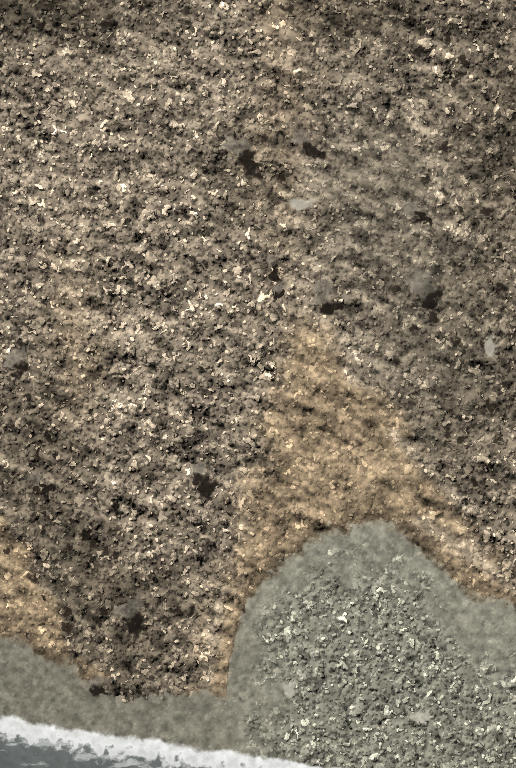
Write a Shadertoy shader that draws this texture.

```glsl
// Aerial view of an eroded rubble slope with a sandy fan above a grey beach and surf.

float hash(vec2 p) { return fract(sin(dot(p, vec2(127.1, 311.7))) * 43758.5453); }

float noise(vec2 p) {
  vec2 i = floor(p), f = fract(p);
  f = f * f * (3.0 - 2.0 * f);
  return mix(mix(hash(i), hash(i + vec2(1, 0)), f.x),
             mix(hash(i + vec2(0, 1)), hash(i + 1.0), f.x), f.y);
}

float fbm(vec2 p) {
  float sum = 0.0, amp = .5;
  for (int i = 0; i < 5; i++) {
    sum += amp * noise(p);
    p = mat2(1.6, 1.2, -1.2, 1.6) * p + 7.3;
    amp *= .5;
  }
  return sum;
}

// Soft ellipse
float blob(vec2 p, float x, float y, float rx, float ry) {
  vec2 q = (p - vec2(x, y)) / vec2(rx, ry);
  return exp(-dot(q, q));
}

// Soft line from a to b
float streak(vec2 p, float ax, float ay, float bx, float by, float width) {
  vec2 a = vec2(ax, ay), d = vec2(bx, by) - a;
  float t = clamp(dot(p - a, d) / dot(d, d), 0.0, 1.0);
  return 1.0 - smoothstep(0.0, width, length(p - a - d * t));
}

// Angular stones lit from the upper left (x) and dark hollows (y)
vec2 rubble(vec2 p, float density) {
  vec2 cell = floor(p), f = fract(p);
  float shade = -.1, dark = 0.0;
  for (int i = 0; i < 9; i++) {
    vec2 g = vec2(i % 3 - 1, i / 3 - 1), id = cell + g;
    float r = .18 + .36 * hash(id + 9.1), a = 6.28 * hash(id + 1.9), tone = hash(id + 3.7);
    vec2 v = f - g - .05 - .9 * vec2(hash(id), hash(id + 5.3));
    vec2 w = abs(mat2(cos(a), sin(a), -sin(a), cos(a)) * v * vec2(1.0, 1.4));
    float shadow = 1.0 - smoothstep(r * .5, r * 1.1, length(v - r * vec2(.45, .6)));
    float stone = 1.0 - smoothstep(r * .75, r, max(w.x + .5 * w.y, w.y * 1.2));
    float lit = (tone - .5) * .8 - dot(v, vec2(.5, .8)) / r * .3 + .5 * smoothstep(.8, 1.0, tone);
    shade = mix(mix(shade, -.7, shadow * .75), lit, stone);
    float present = smoothstep(0.0, .1, density - hash(id + 6.1));
    dark = max(dark, present * (1.0 - smoothstep(r * .4, r, w.x + w.y * .6)));
  }
  return vec2(shade, dark);
}

void mainImage(out vec4 fragColor, in vec2 fragCoord) {
  // Canvas is 7.68 units tall, y pointing down the slope
  vec2 p = vec2(fragCoord.x, iResolution.y - fragCoord.y) * 7.68 / iResolution.y;
  float rough = fbm(p * 4.0 + 3.0) - .5, fine = fbm(p * 17.0) - .5;
  vec2 q = p + .5 * vec2(rough, fbm(p * 4.0 + 31.0) - .5);

  // Dark gullies and the smoother slab
  float gully = blob(q, .4, 0.0, 1.0, .42) + blob(q, 3.6, .05, .8, .4)
    + .75 * blob(q, 5.1, 1.3, .65, 1.2) + .7 * blob(q, 4.6, 3.6, .65, 1.4)
    + .6 * blob(q, .3, 4.3, .5, 1.0) + .8 * blob(q, 1.25, 6.2, .75, .75)
    + .5 * blob(q, 2.45, 1.6, .5, .4) + .5 * blob(q, .6, 5.4, .5, .6);
  gully = min(gully, 1.0);
  float slab = min(1.0, blob(q, 3.75, 1.8, .75, .9) + .7 * blob(q, 4.2, 3.2, .7, 1.4));
  vec3 col = mix(vec3(.555, .505, .435), vec3(.33, .3, .25), gully * .85);
  col = mix(col, vec3(.47, .44, .38), slab * .6);

  // Sandy fan, left bank and faint upper chutes
  float drop = q.y - 2.9;
  float fan = smoothstep(-.2, .3, q.x - 2.95 + .26 * drop)
    * smoothstep(-.1, .25, 3.1 + .7 * drop - q.x) * smoothstep(-.2, .6, drop);
  float bank = smoothstep(-.1, .2, q.y - 5.1 - 1.65 * q.x) * (1.0 - smoothstep(.9, 1.2, q.x));
  float chutes = .35 * blob(q, 2.8, 1.0, .3, 1.8) + .5 * blob(q, .75, 3.4, .25, .8);
  float sand = max(max(fan, bank), chutes);
  col = mix(col, vec3(.62, .54, .43), sand * .85);

  // Pale runnels
  vec2 s = p + .12 * rough;
  float runnel = streak(s, 4.0, .95, 4.6, 2.3, .16) + streak(s, 3.9, 4.3, 4.75, 5.15, .1)
    + streak(s, 1.05, 4.7, 1.45, 5.7, .1) + streak(s, 4.2, 5.2, 5.2, 5.9, .15)
    + streak(s, 2.2, 5.9, 2.05, 6.9, .13);
  col = mix(col, vec3(.7, .64, .55), min(runnel, 1.0) * .7);

  // Beach: a rounded lobe on the right, a low shelf on the left
  float k = (p.x - 3.7) / 1.43;
  float lobe = k < 0.0 ? 6.95 - 1.73 * sqrt(max(0.0, 1.0 - k * k))
                       : 5.22 + .8 * smoothstep(3.8, 5.0, p.x);
  float shore = p.y - min(lobe, 6.28 + .72 * smoothstep(-.2, 1.5, p.x)) + .35 * rough + .2 * fine;
  float beach = smoothstep(-.05, .08, shore);
  col *= 1.0 - .25 * exp(-pow(abs(shore + .03) / .07, 2.0));
  col = mix(col, mix(vec3(.5, .485, .43), vec3(.56, .55, .49), smoothstep(1.6, 3.0, p.x)), beach);

  // Rubble at three sizes, layered relief and hollows
  float cobbles = smoothstep(2.4, 3.0, p.x + rough) * smoothstep(.2, .9, shore + rough);
  float cover = mix(1.0 - .4 * slab - .45 * sand, .15 + .75 * cobbles, beach);
  float density = (1.0 - beach) * (.05 + .45 * gully) * (1.0 - .4 * sand);
  vec2 w = p + .14 * vec2(fine, fbm(p * 15.0 + 50.0) - .5), large = rubble(w * 6.5, density);
  float stones = .5 * large.x + .75 * rubble(w * 11.0 + 4.0, 0.0).x
    + .7 * rubble(p * 19.0 + 9.0, 0.0).x;
  vec2 h = mat2(.9, -.4, .4, .9) * p * vec2(5.0, 9.0);
  float layers = fbm(h), relief = layers - fbm(h + vec2(.15, .4));
  col *= 1.02 + cover * (1.1 * stones + .24) + .6 * fine
    + (1.0 - beach) * (.6 * (layers - .48) + .6 * rough + .8 * relief);
  col = mix(col, vec3(.13, .11, .09), .8 * large.y);

  // Large boulders (x, y, radius) with pale tops and deep shadows
  vec3 boulders[12] = vec3[12](vec3(3.12, 1.5, .11), vec3(2.5, 1.68, .14),
    vec3(4.2, 2.23, .1), vec3(3.27, 3.07, .13), vec3(2.77, 2.68, .08), vec3(2.77, 2.96, .07),
    vec3(2.05, 4.88, .12), vec3(1.36, 6.26, .15), vec3(4.3, 2.95, .13), vec3(.22, 3.72, .09),
    vec3(.42, 4.92, .1), vec3(.95, 6.92, .1));
  for (int i = 0; i < 12; i++) {
    float r = boulders[i].z;
    vec2 v = p - boulders[i].xy + .3 * vec2(fine, rough);
    v.x += v.y * (hash(boulders[i].xy) - .3);
    float top = 1.0 - smoothstep(r * .7, r, length(v + r * vec2(.6, 1.2)));
    col = mix(col, vec3(.5, .475, .425) * (1.0 + fine), top * .7);
    col = mix(col, vec3(.12, .1, .085), .88 - .88 * smoothstep(r * .5, r, length(v)));
  }
  float pale = blob(p, 4.2, 7.18, .1, .08) + blob(p, 2.9, 6.9, .07, .11)
    + blob(p, 3.0, 2.04, .16, .07) + blob(p, 4.9, 3.45, .06, .13);
  col = mix(col, vec3(.75, .73, .67), smoothstep(.3, .7, pale + fine) * .8);

  // Surf and water in the lower left
  float surf = p.y - 7.15 - .155 * p.x + .12 * rough + .06 * fine;
  float froth = max(1.0 - smoothstep(.14, .28, surf + .3 * fine),
    .55 * smoothstep(.52, .68, fbm(p * vec2(5.0, 14.0))));
  vec3 water = mix(vec3(.4, .42, .41), vec3(.91, .91, .9), froth) * (1.0 + .3 * fine);
  fragColor = vec4(mix(col, water, smoothstep(-.02, .04, surf)), 1.0);
}
```
